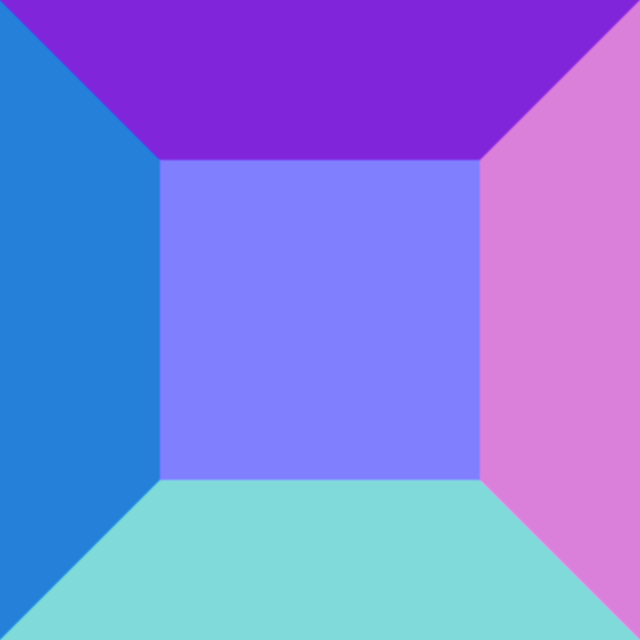
Reproduce this texture map procedurally as a Shadertoy shader.

```glsl
// Tangent-space normal map of a square block with a flat top and four 45 degree bevels.

// Blend weight across an edge, from a signed distance in canvas units
float softEdge(float d) {
    return smoothstep(-0.003, 0.003, d);
}

void mainImage(out vec4 fragColor, in vec2 fragCoord) {
    vec2 p = fragCoord / iResolution.xy - 0.5;
    vec2 a = abs(p);

    // Bevel facing: left and right sides against top and bottom, split on the diagonals
    vec3 sideNormal = vec3(sign(p.x), 0.0, 1.0);
    vec3 capNormal = vec3(0.0, -sign(p.y), 1.0);
    float sideMask = softEdge((a.x - a.y) * 0.7071);
    vec3 bevel = normalize(mix(capNormal, sideNormal, sideMask));

    // Flat plateau in the middle
    float bevelMask = softEdge(max(a.x, a.y) - 0.25);
    vec3 normal = normalize(mix(vec3(0.0, 0.0, 1.0), bevel, bevelMask));

    // Pack the normal into colour
    fragColor = vec4(normal * 0.5 + 0.5, 1.0);
}
```
